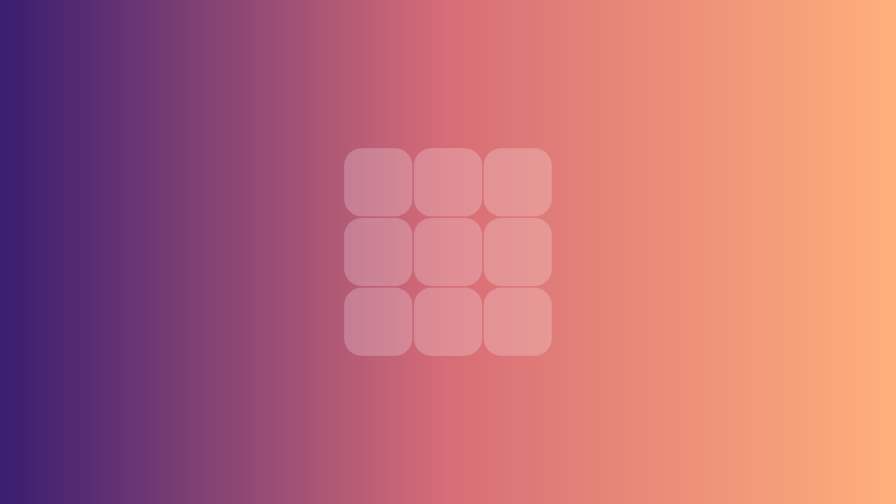
Reproduce this background procedurally as a Shadertoy shader.

```glsl
// A horizontal dusk gradient, indigo through rose to apricot, with a centred
// 3x3 block of translucent rounded tiles. The tiles are one rounded-box
// distance function, repeated by snapping to the nearest grid cell.

float roundedBox(vec2 p, float halfSize, float radius) {
    vec2 q = abs(p) - halfSize + radius;
    return length(max(q, 0.0)) + min(max(q.x, q.y), 0.0) - radius;
}

vec3 duskGradient(float x) {
    vec3 indigo = vec3(0.227, 0.110, 0.443);
    vec3 rose = vec3(0.843, 0.427, 0.467);
    vec3 apricot = vec3(1.0, 0.686, 0.482);
    vec3 leftHalf = mix(indigo, rose, clamp(x * 2.0, 0.0, 1.0));
    return mix(leftHalf, apricot, clamp(x * 2.0 - 1.0, 0.0, 1.0));
}

void mainImage(out vec4 fragColor, in vec2 fragCoord) {
    // Centred coordinates in units of the canvas height
    vec2 p = (fragCoord - 0.5 * iResolution.xy) / iResolution.y;
    float pixel = 1.0 / iResolution.y;

    vec3 color = duskGradient(fragCoord.x / iResolution.x);

    // Nearest of the nine tiles
    float pitch = 0.1384;
    vec2 cell = clamp(floor(p / pitch + 0.5), -1.0, 1.0);
    float tileDistance = roundedBox(p - cell * pitch, 0.0676, 0.035);

    // Translucent white fill with a one-pixel soft edge
    float coverage = clamp(0.5 - tileDistance / pixel, 0.0, 1.0);
    color = mix(color, vec3(1.0), 0.22 * coverage);

    fragColor = vec4(color, 1.0);
}
```
